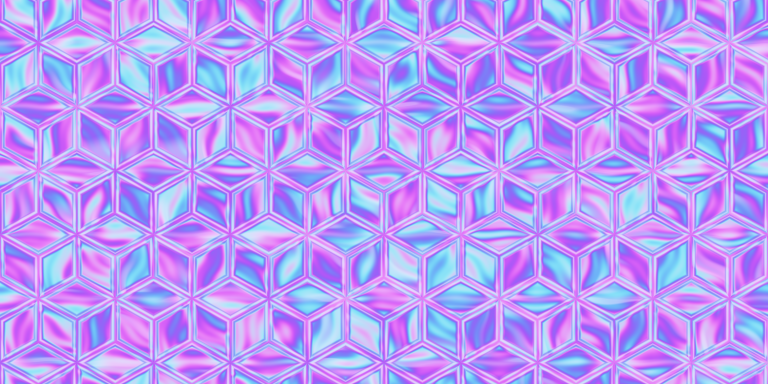
Write a Shadertoy shader that draws this pattern.

```glsl
// Iridescent foil embossed with a tumbling-block tiling of rhombi.

const float TAU = 6.2831853;
const float ROW = 0.8660254; // row height of a unit triangular lattice

float hash(vec3 p) {
    p = fract(p * 0.1031);
    p += dot(p, p.zyx + 31.32);
    return fract((p.x + p.y) * p.z);
}

float noise(vec2 p, float seed) {
    vec2 i = floor(p), f = fract(p);
    f = f * f * (3.0 - 2.0 * f);
    vec3 c = vec3(i, seed);
    return mix(mix(hash(c), hash(c + vec3(1, 0, 0)), f.x),
               mix(hash(c + vec3(0, 1, 0)), hash(c + vec3(1, 1, 0)), f.x), f.y);
}

// Cyclic film colour: cyan, blue, violet, magenta, pale pink
vec3 film(float t) {
    return vec3(0.67 + 0.24 * cos(TAU * (t - 0.68)),
                0.62 + 0.28 * cos(TAU * (t - 0.97)), 0.97);
}

// Nearest rhombus: local position (long axis on x), cell id, inner edge distance
float rhombus(vec2 q, out vec2 local, out vec3 id) {
    float nearest = 1e3;
    for (int k = 0; k < 3; k++) {
        float a = float(k) * TAU / 6.0;
        vec2 r = mat2(cos(a), -sin(a), sin(a), cos(a)) * q;
        float row = floor(r.y / ROW + 0.5);
        float x = r.x - 0.5 * row;
        vec2 l = vec2(fract(x) - 0.5, r.y - row * ROW);
        float d = dot(abs(l), vec2(0.5, ROW)) - 0.25;
        if (d < nearest) {
            nearest = d;
            local = l;
            id = vec3(floor(x), row, float(k));
        }
    }
    return -nearest;
}

vec3 foil(vec2 uv) {
    // Ten stars across, six rows down
    vec2 q = vec2(uv.x * 10.0, (uv.y * 6.0 - 1.0 / 3.0) * ROW);
    vec2 l;
    vec3 id;
    float edge = rhombus(q, l, id);
    float h = hash(id + 17.0);
    float seed = floor(h * 300.0) + 5.0;

    // Folds run between the stars; the slanted faces twist more
    float slant = min(id.z, 1.0);
    float bend = l.y - slant * (0.32 + 0.2 * h) * l.x
               + (0.012 + 0.03 * slant) * sin(9.0 * l.x + TAU * h);
    float across = bend / (0.3 - 0.6 * l.x * l.x);
    vec2 fold = vec2(l.x * 2.2 + 3.0, across * mix(2.6, 1.5, slant) + 7.0);

    // Broad drift: pink at left, cyan in the middle, violet at right
    float drift = mix(0.66, 0.42, uv.x) - 0.42 * exp(-pow((uv.x - 0.51) / 0.12, 2.0));
    float t = drift + 0.42 * (h - 0.5) + 1.0 * (noise(fold, seed) - 0.5)
            + 0.06 * sin(across * 11.0 + 4.0 * l.x + TAU * h);

    // Bevelled rim sweeps quickly through the film colours
    float side = sign(l.y) * (0.5 + 0.5 * h);
    t += (0.55 + 0.2 * side) * smoothstep(0.085, 0.025, edge);
    vec3 col = film(t);

    // Soft sheen along the folds
    float sheen = smoothstep(0.62, 0.95, noise(fold * vec2(0.8, 1.5) + 20.0, seed));
    sheen += 0.7 * exp(-pow(across / 0.13, 2.0)) * (1.0 - slant);
    col = mix(col, vec3(0.95, 0.9, 1.0), 0.5 * min(sheen, 1.0));

    // Twin bright ridges around a violet groove
    col = mix(col, vec3(0.55, 0.42, 0.96), 0.5 * exp(-pow((edge - 0.055) / 0.01, 2.0)));
    col = mix(col, vec3(0.9, 0.84, 0.99), 0.75 * exp(-pow((edge - 0.031) / 0.011, 2.0)));
    vec3 groove = film(0.42 + 0.3 * noise(q * 2.0, 2.0));
    return mix(col, groove, 0.85 * smoothstep(0.022, 0.004, edge));
}

void mainImage(out vec4 fragColor, in vec2 fragCoord) {
    // Average a 3 by 3 grid of samples inside each pixel
    vec3 sum = vec3(0.0);
    for (int i = 0; i < 9; i++) {
        vec2 offset = (vec2(i % 3, i / 3) - 1.0) / 3.0;
        sum += foil((fragCoord + offset) / iResolution.xy);
    }
    fragColor = vec4(sum / 9.0, 1.0);
}
```
